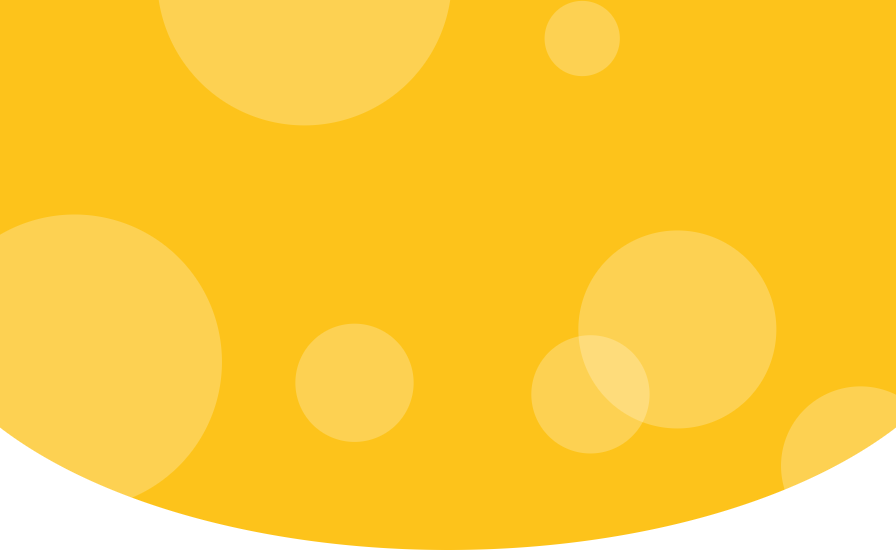
A WebGL 1 fragment shader for this background:

```glsl
precision highp float;
// Amber panel with a curved lower edge and translucent pale discs on white.
uniform vec2 u_resolution;

#define AMBER vec3(0.992, 0.765, 0.105)
#define PAPER vec3(1.0)
#define DISC_OPACITY 0.24
#define PANEL_RADII vec2(0.979, 0.5)

// Antialiased coverage of a signed distance, in canvas heights.
float coverage(float dist) {
  return clamp(0.5 - dist * u_resolution.y, 0.0, 1.0);
}

// Approximate distance to an ellipse centred on the origin.
float ellipseDistance(vec2 p, vec2 radii) {
  float k = length(p / radii);
  float slope = length(p / (radii * radii));
  return k * (k - 1.0) / max(slope, 0.0001);
}

// Lays one translucent white disc over the colour.
vec3 addDisc(vec3 color, vec2 p, vec2 center, float radius) {
  float mask = coverage(length(p - center) - radius);
  return mix(color, PAPER, DISC_OPACITY * mask);
}

void main() {
  // Origin at the canvas centre, one unit per canvas height.
  vec2 p = (gl_FragCoord.xy - 0.5 * u_resolution) / u_resolution.y;

  // Discs, from the top down.
  vec3 color = AMBER;
  color = addDisc(color, p, vec2(-0.261, 0.540), 0.268);
  color = addDisc(color, p, vec2(0.244, 0.430), 0.0684);
  color = addDisc(color, p, vec2(0.417, -0.099), 0.180);
  color = addDisc(color, p, vec2(-0.679, -0.158), 0.268);
  color = addDisc(color, p, vec2(-0.170, -0.196), 0.1075);
  color = addDisc(color, p, vec2(0.259, -0.217), 0.1075);
  color = addDisc(color, p, vec2(0.750, -0.347), 0.1445);

  // The lower half of the panel follows an ellipse; the upper half is full.
  float panel = p.y > 0.0 ? 1.0 : coverage(ellipseDistance(p, PANEL_RADII));
  gl_FragColor = vec4(mix(PAPER, color, panel), 1.0);
}
```
